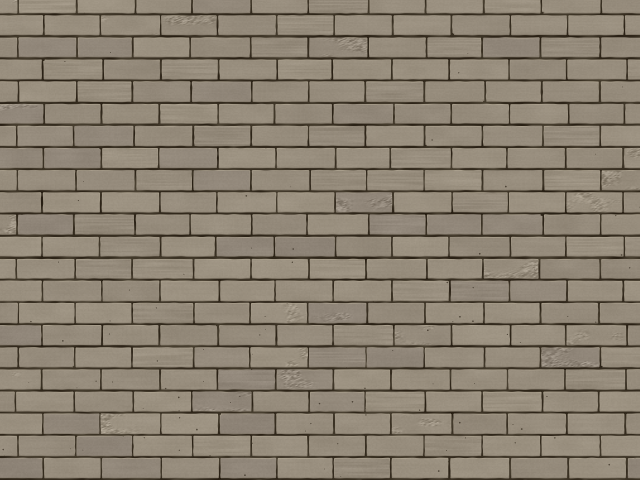
A WebGL 2 fragment shader for this texture:

```glsl
#version 300 es
precision highp float;
// Wall of pale glazed bricks in running bond with thin dark joints.
// Each brick is a rounded box between two jittered joints; hashes and value
// noise give its tint, drag marks, specks, scuffs, chips and edge wear.
uniform vec2 u_resolution;
out vec4 fragColor;

// Sizes are in canvas heights
const vec2 BRICK = vec2(0.12127, 0.04613);   // pitch across and up
const float BASE_Y = 0.0017;                 // height of the lowest joint
const float EVEN_SHIFT = 0.74;               // first joint, in brick lengths
const float ODD_SHIFT = 0.30;
const float JOINT_JITTER = 0.035;
const vec2 JOINT = vec2(0.0034, 0.0042);     // widths of upright and bed joints
const float CORNER = 0.0022;
const float EDGE_WOBBLE = 0.0011;
const float LIP = 0.0032;
const float SPECK_CELL = 0.014;

const vec3 CLAY = vec3(0.578, 0.538, 0.478);
const vec3 PALE_CLAY = vec3(0.622, 0.582, 0.515);
const vec3 GREY_CLAY = vec3(0.555, 0.515, 0.468);
const vec3 LIP_COLOR = vec3(0.71, 0.67, 0.59);
const vec3 SHADE = vec3(0.45, 0.41, 0.35);
const vec3 MORTAR = vec3(0.29, 0.255, 0.195);
const vec3 DEEP_MORTAR = vec3(0.15, 0.115, 0.07);

float hash(vec2 p) {
    return fract(sin(dot(p, vec2(127.1, 311.7))) * 43758.5453);
}

float noise(vec2 p) {
    vec2 i = floor(p), f = fract(p);
    f = f * f * (3.0 - 2.0 * f);
    return mix(mix(hash(i), hash(i + vec2(1, 0)), f.x),
               mix(hash(i + vec2(0, 1)), hash(i + vec2(1, 1)), f.x), f.y);
}

float roundBox(vec2 p, vec2 halfSize, float r) {
    vec2 q = abs(p) - halfSize + r;
    return length(max(q, 0.0)) + min(max(q.x, q.y), 0.0) - r;
}

// Position of an upright joint, in brick lengths
float jointAt(float col, float row) {
    return col + JOINT_JITTER * (2.0 * hash(vec2(col, row) + 3.7) - 1.0);
}

// Coverage of small dark pits, denser low on the wall
float specks(vec2 p, float px) {
    vec2 cell = floor(p / SPECK_CELL);
    vec2 center = 0.25 + 0.5 * vec2(hash(cell + 11.3), hash(cell + 29.1));
    float radius = mix(0.0005, 0.0017, hash(cell + 5.9));
    float d = length(p - (cell + center) * SPECK_CELL) - radius;
    float present = step(mix(0.955, 0.993, smoothstep(0.1, 0.7, p.y)), hash(cell + 41.0));
    return present * clamp(0.5 - d / px, 0.0, 1.0);
}

void main() {
    vec2 p = gl_FragCoord.xy / u_resolution.y;
    float px = 1.0 / u_resolution.y;

    // Find the brick and its two upright joints
    float row = floor((p.y - BASE_Y) / BRICK.y);
    float x = p.x / BRICK.x - mix(EVEN_SHIFT, ODD_SHIFT, mod(row, 2.0));
    float col = floor(x);
    if (x < jointAt(col, row)) col -= 1.0;
    else if (x > jointAt(col + 1.0, row)) col += 1.0;
    vec2 id = vec2(col, row);
    float left = jointAt(col, row), right = jointAt(col + 1.0, row);

    // Distance to the brick, with wavering edges
    float width = (right - left) * BRICK.x;
    vec2 local = vec2((x - 0.5 * (left + right)) * BRICK.x,
                      p.y - BASE_Y - (row + 0.5) * BRICK.y);
    vec2 gap = JOINT * (0.75 + 0.5 * vec2(hash(id + 8.1), hash(vec2(row, 2.3))));
    vec2 halfSize = 0.5 * (vec2(width, BRICK.y) - gap);
    float d = roundBox(local, halfSize, CORNER);
    d += EDGE_WOBBLE * (noise(p * vec2(70.0, 110.0) + id * 7.3) - 0.5);

    // Occasional chip at one corner
    vec2 corner = halfSize * sign(vec2(hash(id + 1.9), hash(id + 6.4)) - 0.5);
    float chip = 0.0045 * hash(id + 2.8) - length(local - corner)
               + 0.002 * (noise(p * 400.0) - 0.5);
    if (hash(id + 17.0) > 0.88) d = max(d, chip);

    // Tint of each brick, soft mottling, drag marks and grain
    float tint = hash(id + 0.5);
    vec3 brick = mix(CLAY, PALE_CLAY, 0.85 * hash(id + 13.0));
    brick = mix(brick, GREY_CLAY, 0.8 * smoothstep(0.72, 0.95, tint));
    brick += 0.030 * (noise(p * vec2(22.0, 40.0) + id) - 0.5);
    float streak = noise(p * vec2(14.0, 330.0) + id * 5.1) - 0.5;
    brick += streak * mix(0.015, 0.06, step(0.8, hash(id + 23.0)));
    brick += 0.022 * (noise(p * 380.0) - 0.5);

    // Rough scuffs on a few bricks
    float scuffMask = smoothstep(0.45, 0.8, noise(p * vec2(28.0, 50.0) + 9.0));
    float scuff = noise(vec2(p.x + p.y, p.y - 0.4 * p.x) * vec2(130.0, 420.0)) - 0.5;
    brick += 0.22 * scuff * scuffMask * step(0.93, hash(id + 31.0));
    brick = mix(brick, DEEP_MORTAR, 0.65 * specks(p, px));

    // Lit lip above and at the sides, shade along the foot
    float rim = 1.0 - smoothstep(0.0, LIP, -d);
    float worn = smoothstep(0.15, 0.75, noise(p * vec2(45.0, 60.0) + id * 3.0));
    float top = smoothstep(0.55, 0.95, local.y / halfSize.y);
    float foot = smoothstep(0.6, 0.95, -local.y / halfSize.y);
    brick = mix(brick, LIP_COLOR, rim * worn * mix(0.25, 0.75, top) * (1.0 - foot));
    brick = mix(brick, SHADE, rim * foot * 0.6);

    // Uneven joint colour, then join both with a smooth edge
    vec3 joint = mix(DEEP_MORTAR, MORTAR, noise(p * vec2(35.0, 50.0) + 4.0));
    fragColor = vec4(mix(joint, brick, clamp(0.5 - d / px, 0.0, 1.0)), 1.0);
}
```
